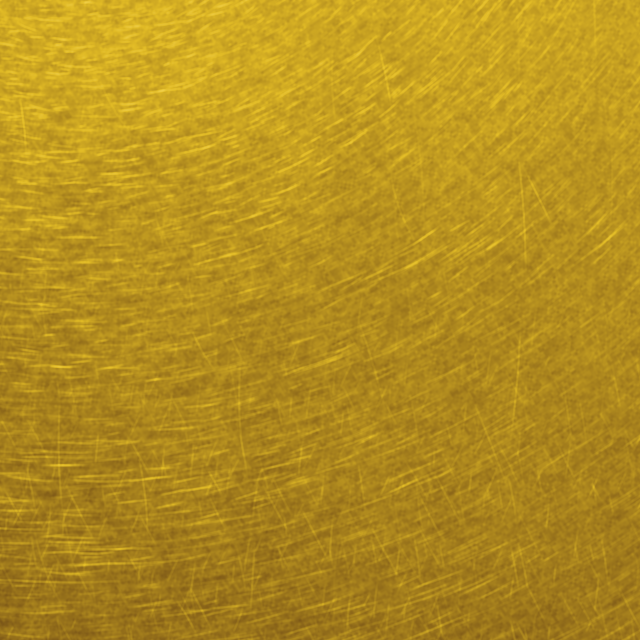
Give the GLSL for this texture, as a WebGL 2 fragment shader.

```glsl
#version 300 es
precision highp float;

uniform vec2 u_resolution;
out vec4 fragColor;

float hash(vec2 p) {
  return fract(sin(dot(p, vec2(127.1, 311.7))) * 43758.5453);
}

float noise(vec2 p) {
  vec2 i = floor(p), f = fract(p);
  f = f * f * (3.0 - 2.0 * f);
  return mix(mix(hash(i), hash(i + vec2(1, 0)), f.x),
             mix(hash(i + vec2(0, 1)), hash(i + vec2(1, 1)), f.x), f.y);
}

vec2 rotate(vec2 p, float a) {
  return mat2(cos(a), -sin(a), sin(a), cos(a)) * p;
}

// Angle and radius around the centre of the brushing
vec2 polar(vec2 p, vec2 centre) {
  vec2 d = p - centre;
  return vec2(atan(d.x, -d.y), length(d));
}

// One tapered, slightly bowed scratch per cell, with rows shifted at random
float scratches(vec2 p, vec2 cell, float width, float seed) {
  vec2 q = p / cell;
  q.x += 17.0 * hash(vec2(floor(q.y), seed));
  vec2 id = floor(q) + seed * 7.3;
  vec2 f = fract(q) - 0.5;
  float offset = (hash(id) - 0.5) * 0.4;
  float tilt = (hash(id + 3.1) - 0.5) * 0.4;
  float bow = hash(id + 5.7) - 0.5;
  float halfLength = mix(0.15, 0.48, hash(id + 9.2));
  float strength = hash(id + 13.4);
  float d = abs(f.y - offset - tilt * f.x - bow * f.x * f.x) * cell.y;
  float soft = max(width, 1.2 / u_resolution.y);
  float line = 1.0 - smoothstep(0.1 * soft, soft, d);
  float taper = 1.0 - smoothstep(0.3 * halfLength, halfLength, abs(f.x));
  return line * taper * strength * strength;
}

void main() {
  vec2 p = gl_FragCoord.xy / u_resolution;
  vec2 centre = vec2(0.08, 1.5);
  vec2 arc = polar(p, centre);

  // Broad light, strongest at the upper left
  vec2 toGlow = (p - vec2(0.22, 1.0)) * vec2(1.3, 2.0);
  float tone = 0.2 + 0.47 * p.y + 0.05 * (p.x - 0.5);
  tone += 0.2 * exp(-2.5 * dot(toGlow, toGlow));
  tone += 0.09 * (noise(p * 7.0) - 0.5);

  // Mottled grain and brushed streaks
  tone += 0.25 * (noise(rotate(p, 0.6) * 230.0) - 0.5);
  tone += 0.14 * (noise(rotate(p, 1.1) * 105.0) - 0.5);
  float streak = noise(arc * vec2(22.0, 190.0)) + noise(arc * vec2(45.0, 110.0) + 31.0) - 1.0;
  tone += mix(0.23, 0.09, p.x) * streak;

  // Scratches along the arcs
  float along = 0.0;
  for (int i = 0; i < 7; i++) {
    float k = float(i);
    vec2 drift = vec2(hash(vec2(k, 2.0)), hash(vec2(k, 8.0))) - 0.5;
    vec2 q = polar(p, centre + 0.22 * drift);
    along += scratches(q, vec2(0.06 + 0.013 * k, 0.015 + 0.002 * k), 0.0033, k + 1.0);
  }
  float patches = 0.45 + 0.9 * noise(arc * vec2(6.0, 14.0) + 4.0);
  tone += 0.36 * along * patches * mix(1.1, 0.55, p.x);

  // Fainter scratches across, denser toward the bottom
  float across = 0.0;
  for (int i = 0; i < 4; i++) {
    float k = float(i);
    across += scratches(rotate(p, 1.15 + 0.3 * k), vec2(0.07 + 0.02 * k, 0.021), 0.003, k + 21.0);
  }
  tone += 0.21 * across * mix(1.0, 0.2, smoothstep(0.1, 0.8, p.y));

  // A few long curved hairlines
  float hairs = scratches(rotate(p, 1.6), vec2(0.26, 0.15), 0.003, 41.0)
              + scratches(rotate(p, 1.95), vec2(0.2, 0.19), 0.003, 47.0);
  tone += 0.26 * hairs;

  // Bronze to gold, with pale glints
  vec3 color = mix(vec3(0.52, 0.375, 0.095), vec3(0.88, 0.73, 0.145), clamp(tone, -0.15, 1.0));
  color = mix(color, vec3(0.97, 0.85, 0.34), clamp((tone - 1.0) * 1.3, 0.0, 1.0));
  fragColor = vec4(color, 1.0);
}
```
